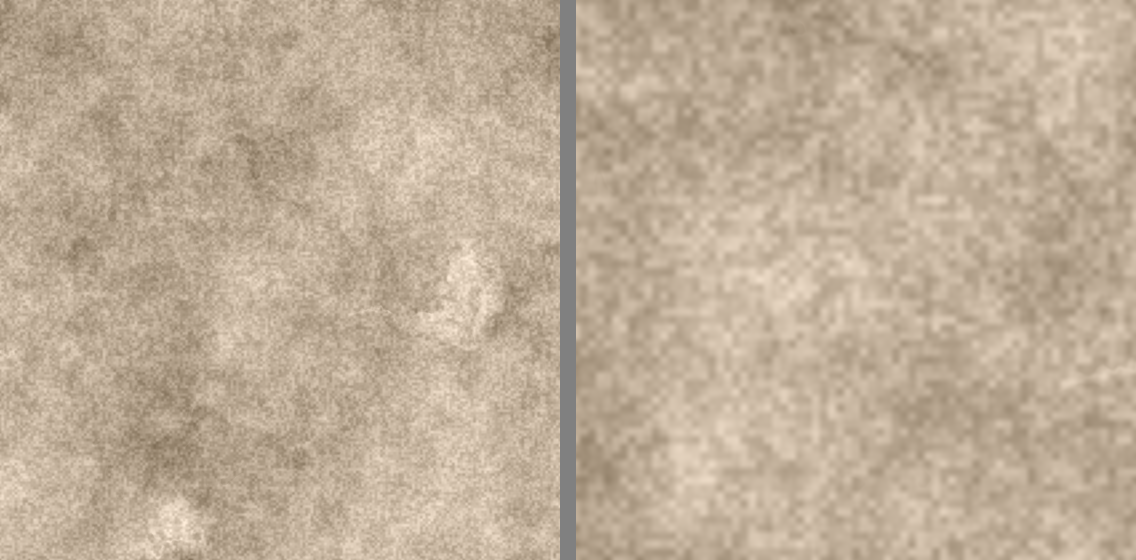
Left, the full canvas; right, a detail of the centre.
Write a Shadertoy shader that draws this texture.

```glsl
// Weathered beige stone: soft clouds, clustered darker stains with ragged edges,
// a few pale scuffs and a fine sandy grain. Layered value noise gives the tone,
// warped cellular discs give the stains; one tone value shifts a base colour.

#define BASE_COLOR vec3(0.742, 0.673, 0.588)
#define TONE_TINT vec3(1.0, 1.0, 1.03)
#define CLOUD_SCALE 4.0
#define CLOUD_DEPTH 0.30
#define MOTTLE_SCALE 24.0
#define MOTTLE_DEPTH 0.19
#define STAIN_SCALE 9.0
#define STAIN_DEPTH 0.085
#define SCUFF_LIGHT 0.13
#define GRAIN_SCALE 210.0
#define GRAIN_DEPTH 0.15
#define WEAVE_DEPTH 0.005

float hash(vec2 p) {
    vec3 q = fract(vec3(p.xyx) * 0.1031);
    q += dot(q, q.yzx + 33.33);
    return fract((q.x + q.y) * q.z);
}

float valueNoise(vec2 p) {
    vec2 cell = floor(p);
    vec2 f = fract(p);
    f = f * f * (3.0 - 2.0 * f);
    float low = mix(hash(cell), hash(cell + vec2(1, 0)), f.x);
    float high = mix(hash(cell + vec2(0, 1)), hash(cell + vec2(1, 1)), f.x);
    return mix(low, high, f.y);
}

// Layered noise, centred on zero
float layered(vec2 p) {
    const mat2 turn = mat2(0.8, 0.6, -0.6, 0.8);
    float sum = 0.0;
    float weight = 0.5;
    for (int i = 0; i < 5; i++) {
        sum += weight * (valueNoise(p) - 0.5);
        p = turn * p * 2.03 + 17.3;
        weight *= 0.5;
    }
    return sum;
}

// Scattered discs of random size and strength, one per cell
float stains(vec2 p) {
    vec2 home = floor(p);
    float cover = 0.0;
    for (int y = -1; y <= 1; y++) {
        for (int x = -1; x <= 1; x++) {
            vec2 cell = home + vec2(x, y);
            vec2 center = cell + vec2(hash(cell + 11.0), hash(cell + 47.0));
            float radius = mix(0.18, 0.55, hash(cell + 83.0));
            float strength = smoothstep(0.3, 1.0, hash(cell + 131.0));
            float disc = 1.0 - smoothstep(radius * 0.55, radius, length(p - center));
            cover = max(cover, disc * strength);
        }
    }
    return cover;
}

void mainImage(out vec4 fragColor, in vec2 fragCoord) {
    vec2 uv = fragCoord / iResolution.y;

    // Ragged displacement for the stain outlines
    vec2 warp = vec2(layered(uv * 16.0 + 60.0), layered(uv * 16.0 + 95.0));
    vec2 ragged = uv + warp * 0.14;

    // Clouds and mottling
    float cloud = layered(uv * CLOUD_SCALE + 5.0);
    float tone = CLOUD_DEPTH * cloud;
    tone += MOTTLE_DEPTH * layered(uv * MOTTLE_SCALE + 30.0);

    // Stains gather where the clouds are dark
    float gather = 1.0 - smoothstep(-0.12, 0.16, cloud);
    float stain = stains(ragged * STAIN_SCALE + 20.0);
    stain += 0.6 * stains(ragged * STAIN_SCALE * 2.1 + 70.0);
    tone += STAIN_DEPTH * (0.15 - stain * mix(0.25, 0.9, gather));

    // Pale scuffs: short pieces of a noise contour
    float contour = abs(layered(ragged * 3.5 + 140.0));
    float scuff = 1.0 - smoothstep(0.0, 0.035, contour);
    scuff *= smoothstep(0.58, 0.85, valueNoise(uv * 6.0 + 210.0));
    tone += SCUFF_LIGHT * scuff;

    // Sandy grain and a faint upright weave
    vec2 grainPos = uv * GRAIN_SCALE;
    float grain = valueNoise(grainPos) - 0.5;
    grain += 0.5 * (valueNoise(grainPos * 0.53 + 300.0) - 0.5);
    tone += GRAIN_DEPTH * grain;
    tone += WEAVE_DEPTH * (sin(uv.x * 402.0) + 0.6 * sin(uv.y * 402.0));

    fragColor = vec4(clamp(BASE_COLOR + tone * TONE_TINT, 0.0, 1.0), 1.0);
}
```
